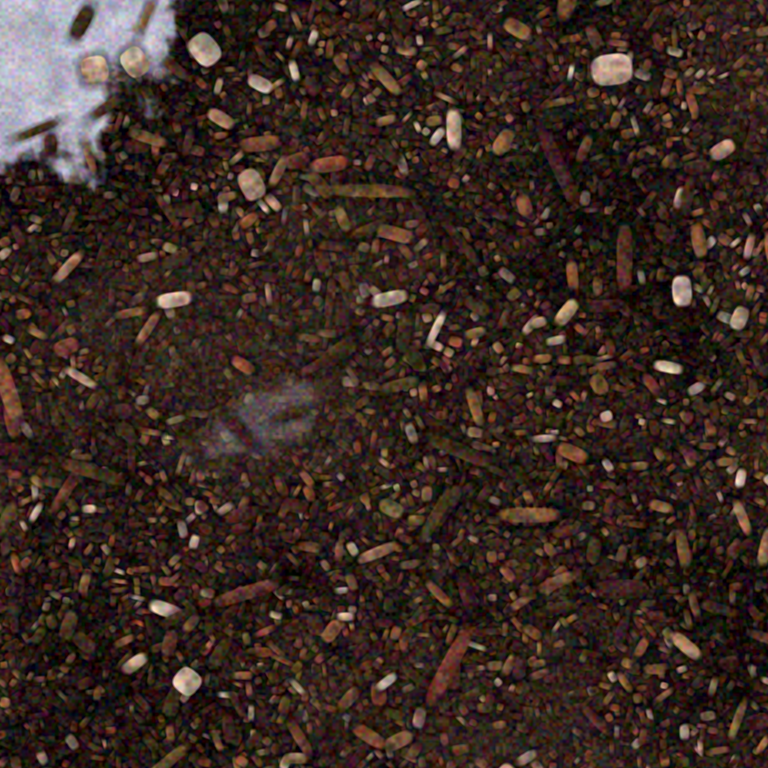
Write a WebGL 1 fragment shader that draws this texture.

```glsl
precision highp float;
// Draws dark, damp soil strewn with wood chips, grit and a few pale frosty patches.
uniform vec2 u_resolution;

vec3 hash3(vec2 p) {
  vec3 q = fract(p.xyx * vec3(0.1031, 0.1030, 0.0973));
  q += dot(q, q.yxz + 33.33);
  return fract((q.xxy + q.yzz) * q.zyx);
}

mat2 rotation(float angle) {
  float c = cos(angle), s = sin(angle);
  return mat2(c, -s, s, c);
}

// Three independent channels of smooth noise
vec3 speckle(vec2 p) {
  vec2 id = floor(p), f = fract(p);
  f = f * f * (3.0 - 2.0 * f);
  vec3 low = mix(hash3(id), hash3(id + vec2(1.0, 0.0)), f.x);
  vec3 high = mix(hash3(id + vec2(0.0, 1.0)), hash3(id + 1.0), f.x);
  return mix(low, high, f.y);
}

// Layered, folded sines, roughly -1 to 1
float waves(vec2 p) {
  float sum = 0.0, amplitude = 0.5;
  for (int i = 0; i < 5; i++) {
    p = rotation(1.1) * p * 1.8 + 2.3;
    sum += amplitude * sin(p.x + 1.6 * sin(p.y));
    amplitude *= 0.6;
  }
  return sum;
}

vec3 chipColour(float hue, float tone) {
  vec3 damp = mix(vec3(0.28, 0.13, 0.15), vec3(0.24, 0.19, 0.11), hue);
  vec3 dry = mix(vec3(0.55, 0.29, 0.21), vec3(0.54, 0.42, 0.26), hue);
  vec3 colour = mix(damp, dry, smoothstep(0.3, 0.8, tone));
  return mix(colour, vec3(0.80, 0.70, 0.62), smoothstep(0.82, 1.0, tone));
}

// One rotated chip per chosen cell; halfSize is in cells
vec3 scatter(vec3 ground, vec2 uv, float cells, float share, vec2 halfSize, vec2 toneRange) {
  vec2 p = uv * cells, base = floor(p);
  float blur = 0.002 * cells;
  for (int y = -1; y <= 1; y++) {
    for (int x = -1; x <= 1; x++) {
      vec2 id = base + vec2(float(x), float(y));
      vec3 place = hash3(id + cells * 3.7);
      vec3 look = hash3(id + cells * 5.3 + 57.0);
      vec2 size = halfSize * mix(vec2(0.6), vec2(1.25), fract(vec2(place.z * 37.0, look.z * 23.0)));
      vec2 q = rotation(3.1416 * look.x) * (p - id - place.xy);
      vec2 e = abs(q / size);
      float d = (pow(dot(e * e, e) + 0.001, 0.333) - 1.0) * size.y;
      float present = step(place.z, share);
      float shadow = 1.0 - smoothstep(0.0, 0.15 + blur, d);
      float cover = 1.0 - smoothstep(-blur, blur, d);
      vec3 colour = chipColour(look.z, mix(toneRange.x, toneRange.y, look.y));
      colour *= 0.92 + 0.16 * clamp(q.y / size.y, -1.0, 1.0);
      colour *= 0.75 + 0.5 * speckle(uv * 110.0).x;
      ground *= 1.0 - 0.35 * shadow * present;
      ground = mix(ground, colour, cover * present);
    }
  }
  return ground;
}

void main() {
  vec2 uv = gl_FragCoord.xy / min(u_resolution.x, u_resolution.y);
  float ragged = waves(uv * 16.0);
  float broad = waves(uv * 3.0 + 4.0);

  // Crumbly ground and fine grit
  vec3 colour = mix(vec3(0.06, 0.04, 0.05), vec3(0.27, 0.18, 0.14), speckle(uv * 70.0).y);
  colour = scatter(colour, uv, 78.0, 0.7, vec2(0.52, 0.32), vec2(0.0, 0.95));
  colour = scatter(colour, uv, 46.0, 0.5, vec2(0.50, 0.25), vec2(0.0, 1.0));

  // Soft brown smears and deep damp hollows
  colour = mix(colour, vec3(0.24, 0.17, 0.14), 0.5 * smoothstep(0.0, 0.8, broad + 0.3 * ragged));
  colour *= 1.0 - 0.4 * smoothstep(0.1, 0.8, -broad + 0.3 * ragged);

  // Frosty corner and a thin grey patch
  float frost = length((uv - vec2(0.05, 0.98)) * vec2(1.0, 0.85)) + 0.05 * ragged;
  vec3 frostColour = vec3(0.72, 0.71, 0.78) + 0.08 * waves(uv * 30.0);
  colour = mix(colour, frostColour, 1.0 - smoothstep(0.135, 0.18, frost));
  vec2 thin = rotation(0.6) * (uv - vec2(0.34, 0.45));
  float film = length(thin * vec2(0.5, 1.0)) + 0.025 * ragged;
  colour = mix(colour, vec3(0.43, 0.38, 0.40), 0.65 * (1.0 - smoothstep(0.015, 0.06, film)));

  // Larger chips, long splinters and pale pebbles
  colour = scatter(colour, uv, 27.0, 0.22, vec2(0.55, 0.22), vec2(0.1, 1.0));
  colour = scatter(colour, uv, 10.0, 0.16, vec2(0.45, 0.10), vec2(0.1, 0.75));
  colour = scatter(colour, uv, 13.0, 0.05, vec2(0.28, 0.23), vec2(0.85, 1.0));

  // Coloured film grain
  colour += (speckle(uv * 230.0) - 0.5) * vec3(0.20, 0.18, 0.20);
  gl_FragColor = vec4(clamp(colour, 0.0, 1.0), 1.0);
}
```
